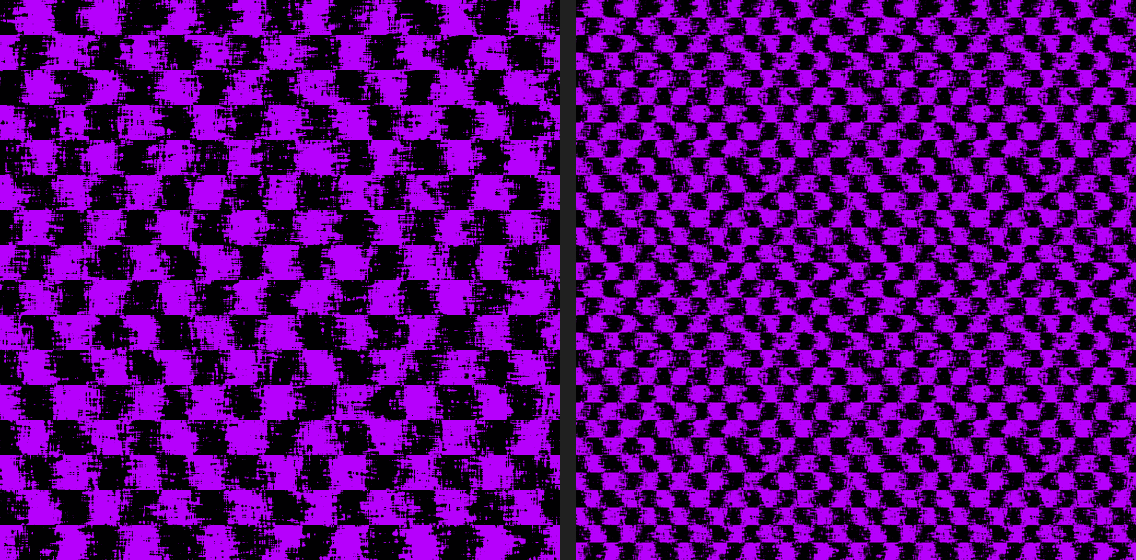
Left, the tile; right, the same tile 2 across and 2 down.
Give the GLSL for this pattern, as a WebGL 1 fragment shader.

```glsl
precision highp float;
// Purple and black checkerboard whose upright edges fray into fine woven streaks.

uniform vec2 u_resolution;

const vec3 PURPLE = vec3(0.715, 0.0, 0.99);
const vec3 BLACK = vec3(0.004, 0.0, 0.006);
const float CELLS = 16.0;        // squares across and down, even so that it tiles
const float EDGE_OFFSET = 0.56;  // first upright edge, in squares
const float EDGE_WANDER = 0.55;  // slow drift of the edges, in squares
const float FRAY = 0.52;         // reach of the fine streaks, in squares
const float BLOTCH = 0.38;       // reach of the broader streaks, in squares
const float PURPLE_BIAS = 0.01;
const int SAMPLES = 3;           // antialiasing samples per axis

float hash(vec2 p) {
  return fract(sin(dot(p, vec2(127.1, 311.7))) * 43758.5453);
}

// Value noise on a grid that wraps over the unit square.
float wrapNoise(vec2 uv, vec2 grid, float seed) {
  vec2 p = uv * grid;
  vec2 i = floor(p);
  vec2 f = p - i;
  f = f * f * (3.0 - 2.0 * f);
  vec2 lo = mod(i, grid) + seed;
  vec2 hi = mod(i + 1.0, grid) + seed;
  float bottom = mix(hash(lo), hash(vec2(hi.x, lo.y)), f.x);
  float top = mix(hash(vec2(lo.x, hi.y)), hash(hi), f.x);
  return mix(bottom, top, f.y);
}

// Same noise, centred on zero.
float signedNoise(vec2 uv, vec2 grid, float seed) {
  return wrapNoise(uv, grid, seed) - 0.5;
}

// 1 in purple, 0 in black.
float coverage(vec2 uv) {
  uv = fract(uv);
  float row = floor(uv.y * CELLS);
  float seed = row * 17.31;  // each row frays on its own

  // Distance to the nearest drifting edge, positive inside purple.
  float drift = EDGE_WANDER * signedNoise(uv, vec2(16.0, 32.0), seed + 3.7);
  float x = uv.x * CELLS - EDGE_OFFSET + row + 1.0 + drift;
  float inside = 0.5 - abs(mod(x + 0.5, 2.0) - 1.0);

  // Crossed streaks, worn more strongly in some places than in others.
  float wear = 0.45 + 1.1 * wrapNoise(uv, vec2(24.0, 32.0), seed + 9.2);
  float fine = signedNoise(uv, vec2(64.0, 512.0), seed + 21.4)
             + signedNoise(uv, vec2(512.0, 64.0), seed + 35.8);
  float broad = signedNoise(uv, vec2(48.0, 192.0), seed + 52.6)
              + signedNoise(uv, vec2(192.0, 64.0), seed + 71.3);
  return step(0.0, inside + PURPLE_BIAS + wear * (FRAY * fine + BLOTCH * broad));
}

void main() {
  // Average a small grid of samples within the pixel.
  float count = float(SAMPLES);
  float sum = 0.0;
  for (int j = 0; j < SAMPLES; j++) {
    for (int i = 0; i < SAMPLES; i++) {
      vec2 offset = (vec2(float(i), float(j)) + 0.5) / count - 0.5;
      sum += coverage((gl_FragCoord.xy + offset) / u_resolution);
    }
  }
  gl_FragColor = vec4(mix(BLACK, PURPLE, sum / (count * count)), 1.0);
}
```
